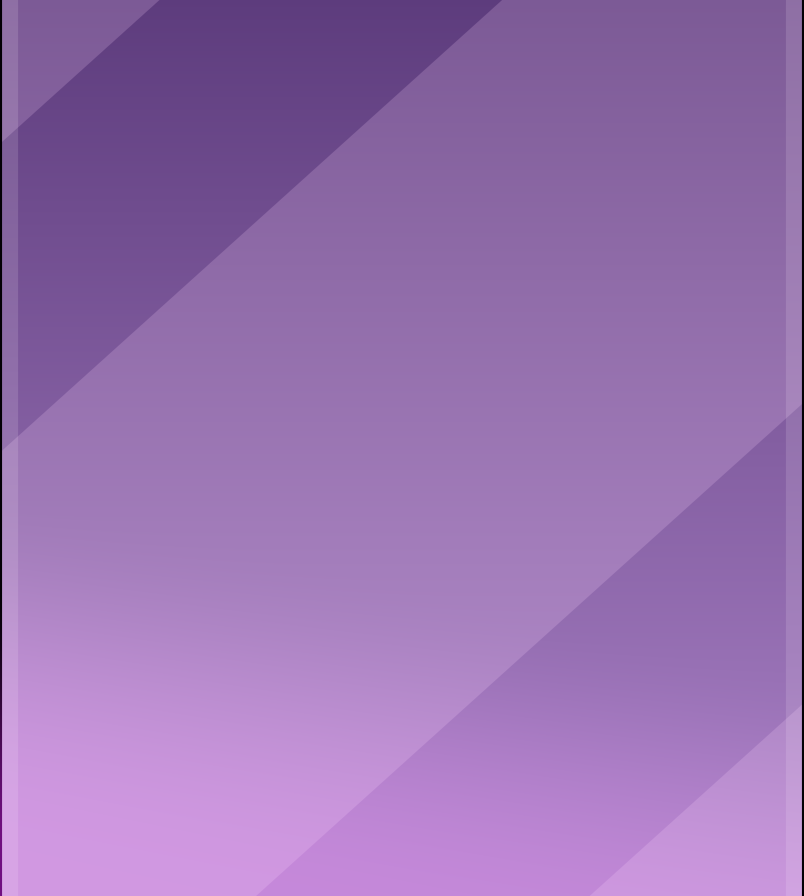
Give the GLSL for this background, as a WebGL 1 fragment shader.

```glsl
precision highp float;
// Purple panel with diagonal light bands, a pink glow below and pale side strips.

uniform vec2 u_resolution;

// Antialiased step: 0 below the edge, 1 above it.
float softStep(float edge, float value, float pixel) {
  return smoothstep(edge - pixel, edge + pixel, value);
}

void main() {
  vec2 uv = gl_FragCoord.xy / u_resolution;
  float down = 1.0 - uv.y;
  float pixelX = 0.6 / u_resolution.x;

  // Vertical purple gradient with a tilted pink glow at the bottom
  vec3 color = mix(vec3(0.365, 0.235, 0.49), vec3(0.67, 0.51, 0.78), down);
  float glow = smoothstep(0.55, 0.95, down - 0.2 * uv.x);
  color = mix(color, vec3(0.775, 0.535, 0.855), glow);

  // Diagonal bands: light in the corners and centre, dark between
  float diagonal = 0.8086 * uv.x + down;
  float pixelD = 0.8 / min(u_resolution.x, u_resolution.y);
  float light = 1.0 - softStep(0.1604, diagonal, pixelD)
              + softStep(0.505, diagonal, pixelD)
              - softStep(1.2575, diagonal, pixelD)
              + softStep(1.593, diagonal, pixelD);
  color = mix(color, vec3(1.0, 0.85, 1.0), 0.19 * light);

  // Translucent strips along both sides
  float side = min(uv.x, 1.0 - uv.x);
  float strip = 1.0 - softStep(0.0225, side, pixelX);
  color = mix(color, vec3(1.0, 0.95, 1.0), 0.14 * strip);

  // Thin dark outer lines, turning violet at the lower left
  float violet = smoothstep(0.65, 0.95, down) * (1.0 - step(0.5, uv.x));
  vec3 lineColor = mix(vec3(0.01, 0.0, 0.02), vec3(0.44, 0.06, 0.5), violet);
  float outerLine = 1.0 - softStep(0.0026, side, pixelX);
  color = mix(color, lineColor, outerLine);

  gl_FragColor = vec4(color, 1.0);
}
```
